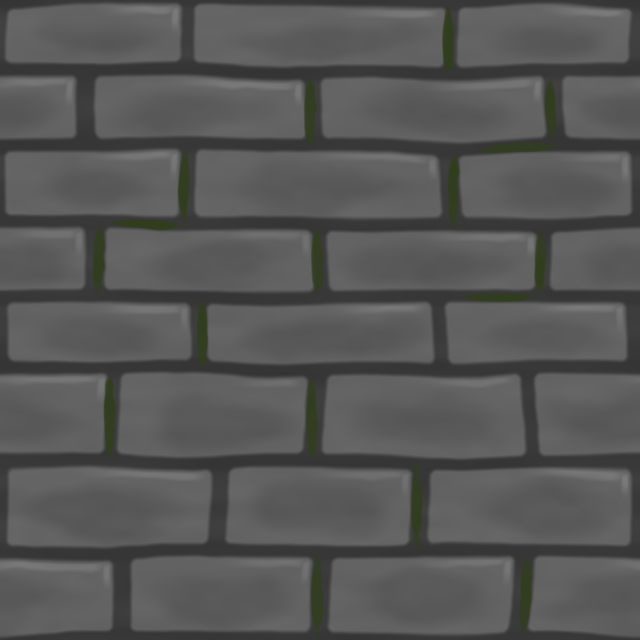
Write a Shadertoy shader that draws this texture.

```glsl
// Row boundaries from the top down, and the upright joints within each row
const float ROW_EDGE[9] = float[9](0.0, 0.112, 0.228, 0.349, 0.466, 0.577, 0.723, 0.862, 1.0);
const vec3 JOINTS[8] = vec3[8](
    vec3(0.294, 0.707, 0.998), vec3(0.135, 0.490, 0.867),
    vec3(0.294, 0.704, 0.998), vec3(0.148, 0.501, 0.850),
    vec3(0.312, 0.688, 0.997), vec3(0.176, 0.491, 0.828),
    vec3(0.341, 0.655, 0.998), vec3(0.191, 0.501, 0.814));

float hash(vec2 p) {
    vec3 q = fract(p.xyx * 0.1031);
    q += dot(q, q.yzx + 33.33);
    return fract((q.x + q.y) * q.z);
}

// Value noise that tiles with the given number of cells
float noise(vec2 p, vec2 cells) {
    p *= cells;
    vec2 i = floor(p), f = fract(p);
    f = f * f * (3.0 - 2.0 * f);
    vec2 a = mod(i, cells), b = mod(i + 1.0, cells);
    return mix(mix(hash(a), hash(vec2(b.x, a.y)), f.x),
               mix(hash(vec2(a.x, b.y)), hash(b), f.x), f.y);
}

// Position of a slightly slanted joint; t runs from -0.5 to 0.5 down the row
float jointX(int row, int k, float t) {
    float slant = k == 2 && row % 2 == 0 ? 0.0 : hash(vec2(row, k) + 21.0) - 0.5;
    return JOINTS[row][k] + 0.022 * slant * t;
}

float jointHalfWidth(int row, int k) {
    return 0.011 + 0.007 * hash(vec2(row, k) + 47.0);
}

float roundedBox(vec2 p, vec2 halfSize, float radius) {
    vec2 q = abs(p) - halfSize + radius;
    return length(max(q, 0.0)) + min(max(q.x, q.y), 0.0) - radius;
}

// Moss strokes in upright joints, some turning along the bed joint below
float mossCover(vec2 p, float grain) {
    float cover = 0.0;
    for (int row = 0; row < 8; row++) {
        for (int k = 0; k < 3; k++) {
            float x = JOINTS[row][k], h = hash(vec2(row, k) + 73.0);
            if (x > 0.9 || h < 0.14) continue;
            float top = ROW_EDGE[row], bottom = ROW_EDGE[row + 1];
            float side = fract(h * 17.0) < 0.5 ? -1.0 : 1.0;

            vec2 d = p - vec2(x + side * 0.005, mix(top, bottom, 0.48 + 0.1 * h));
            d -= round(d);
            float upright = length(d / vec2(0.011, 0.56 * (bottom - top)));
            cover = max(cover, 1.0 - smoothstep(0.72, 1.05, upright + 0.25 * grain));

            if (fract(h * 31.0) < 0.45) {
                float reach = 0.04 + 0.05 * fract(h * 53.0);
                d = p - vec2(x + side * reach, bottom + 0.002);
                d -= round(d);
                float bed = length(d / vec2(reach * 1.1, 0.0095));
                cover = max(cover, 1.0 - smoothstep(0.72, 1.05, bed + 0.25 * grain));
            }
        }
    }
    return cover;
}

void mainImage(out vec4 fragColor, in vec2 fragCoord) {
    vec2 uv = fragCoord / iResolution.xy;
    uv.y = 1.0 - uv.y;
    float grain = noise(uv, vec2(36.0, 60.0));
    float streak = noise(uv, vec2(9.0, 44.0));
    float cloud = noise(uv, vec2(14.0, 24.0));

    // Hand-drawn wobble
    vec2 wobble = vec2(noise(uv, vec2(11.0, 13.0)), noise(uv.yx, vec2(17.0, 7.0))) - 0.5;
    vec2 p = fract(uv + wobble * vec2(0.006, 0.011) + 0.0015 * (grain - 0.5));

    // Find the row, then the brick between its two joints
    int row = 0;
    for (int i = 1; i < 8; i++) if (p.y > ROW_EDGE[i]) row = i;
    float top = ROW_EDGE[row], bottom = ROW_EDGE[row + 1];
    float t = (p.y - top) / (bottom - top) - 0.5;
    int id = 0;
    for (int k = 0; k < 3; k++) if (p.x > jointX(row, k, t)) id = k + 1;
    int leftJoint = (id + 2) % 3, rightJoint = id % 3;
    float left = jointX(row, leftJoint, t) - (id == 0 ? 1.0 : 0.0) + jointHalfWidth(row, leftJoint);
    float right = jointX(row, rightJoint, t) + (id == 3 ? 1.0 : 0.0) - jointHalfWidth(row, rightJoint);
    vec2 halfSize = vec2(right - left, bottom - top - 0.023) * 0.5;
    vec2 local = p - vec2(left + right, top + bottom) * 0.5;
    float d = roundedBox(local, halfSize, 0.009);
    float h = hash(vec2(row, rightJoint) + 5.0);

    // Brick face with a dark smudge in the middle
    vec2 s = local / halfSize;
    float smudge = 1.0 - smoothstep(0.35, 0.95, length(s - vec2(0.3 * h - 0.15, 0.12)) + 0.45 * (cloud - 0.5));
    float face = 0.388 - 0.042 * smudge + 0.022 * (streak - 0.5) + 0.012 * (grain - 0.5);

    // Worn highlight along the top, dropping down the right corner of some bricks
    float depth = local.y + halfSize.y;
    float band = smoothstep(0.001, 0.006, depth) * (1.0 - smoothstep(0.011, 0.020, depth + 0.004 * grain));
    band *= smoothstep(-0.5 + 0.6 * h, 0.3 + 0.4 * h, s.x) * (1.0 - smoothstep(0.8, 0.98, s.x));
    float inset = halfSize.x - local.x;
    float corner = smoothstep(0.002, 0.006, inset) * (1.0 - smoothstep(0.010, 0.017, inset));
    corner *= step(0.4, fract(h * 13.0)) * smoothstep(0.002, 0.01, depth) * (1.0 - smoothstep(0.02, 0.048, depth));
    face += 0.075 * max(band, corner) * (0.65 + 0.5 * streak);

    // Mortar, paler in the upright joints and beside the bricks
    float upright = smoothstep(-0.002, 0.008, abs(local.x) - halfSize.x) * (1.0 - smoothstep(0.75, 1.1, abs(s.y)));
    float mortar = mix(0.285, 0.215, smoothstep(0.0, 0.006, d)) + 0.035 * upright * cloud + 0.02 * (streak - 0.5);

    vec3 color = vec3(mix(face, mortar, smoothstep(-0.003, 0.003, d)));
    float moss = mossCover(p, grain) * (0.7 + 0.3 * cloud);
    color = mix(color, vec3(0.19, 0.24, 0.115), moss);
    fragColor = vec4(color, 1.0);
}
```
